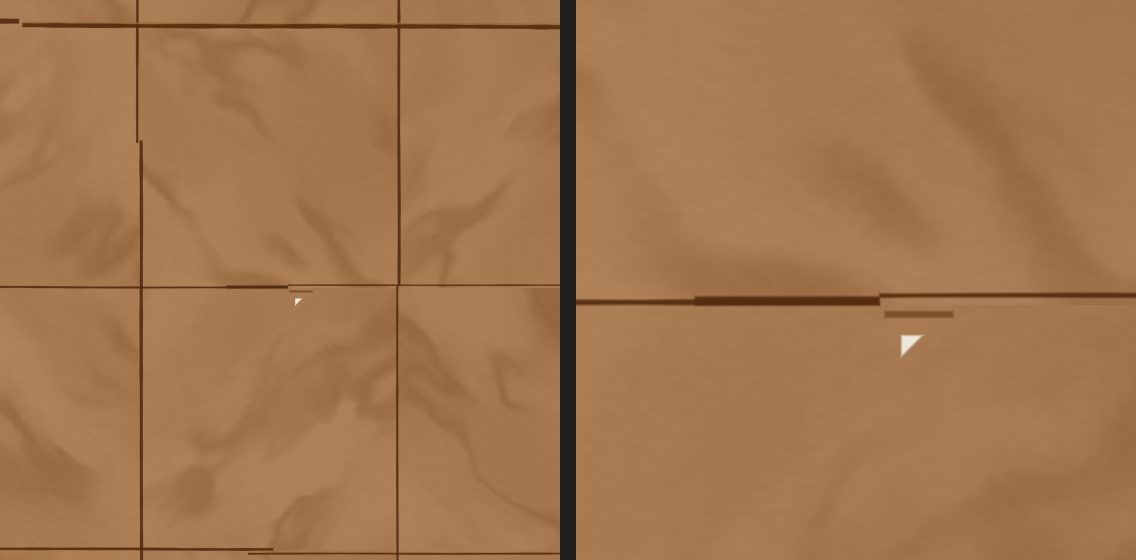
Left: the whole. Right: its middle third, enlarged.
Give the GLSL for this texture, as a Shadertoy shader.

```glsl
#define ORIGIN vec2(0.2485, 0.017)
#define PITCH vec2(0.463, 0.468)
#define LIGHT_STONE vec3(0.685, 0.505, 0.343)
#define DARK_STONE vec3(0.645, 0.467, 0.307)
#define VEIN vec3(0.55, 0.37, 0.215)
#define GROOVE vec3(0.33, 0.17, 0.05)
#define LIP vec3(0.60, 0.41, 0.17)
#define SHADOW vec3(0.47, 0.29, 0.13)
#define CHIP vec3(0.93, 0.91, 0.85)
#define VEIN_STRENGTH 0.55
#define GRAIN 0.014

// Per joint: break start, overlap, offset before and after the break
const vec4 BREAKS[5] = vec4[5](
    vec4(0.745, 0.004, 0.0035, -0.0035), vec4(0.490, 0.0, -0.0020, 0.0010),
    vec4(0.443, 0.045, 0.0025, -0.0053), vec4(0.514, 0.0, 0.0020, 0.0055),
    vec4(0.040, -0.006, 0.0075, 0.0005));
// Per joint: width before and after the break
const vec2 WIDTHS[5] = vec2[5](vec2(0.0058, 0.0045), vec2(0.0036, 0.0050),
    vec2(0.0046, 0.0032), vec2(0.0034, 0.0026), vec2(0.0085, 0.0075));

float hash(vec2 p) {
    return fract(sin(dot(p, vec2(127.1, 311.7))) * 43758.5453);
}

float noise(vec2 p) {
    vec2 i = floor(p), f = fract(p);
    f = f * f * (3.0 - 2.0 * f);
    return mix(mix(hash(i), hash(i + vec2(1, 0)), f.x),
               mix(hash(i + vec2(0, 1)), hash(i + vec2(1, 1)), f.x), f.y);
}

float fbm(vec2 p) {
    float sum = 0.0, amp = 0.5;
    for (int i = 0; i < 4; i++) {
        sum += amp * noise(p);
        p = mat2(1.6, 1.2, -1.2, 1.6) * p + 7.3;
        amp *= 0.5;
    }
    return sum / 0.9375;
}

// Soft coverage of a box
float box(vec2 p, vec2 center, vec2 halfSize, float blur) {
    vec2 d = abs(p - center) - halfSize;
    return 1.0 - smoothstep(-blur, blur, max(d.x, d.y));
}

// Box spanning start to end along x
float strip(vec2 p, float start, float end, float y, float width, float blur) {
    return box(p, vec2(0.5 * (start + end), y), 0.5 * vec2(end - start, width), blur);
}

vec3 marble(vec2 uv) {
    vec2 tile = floor((uv - ORIGIN) / PITCH);
    float seed = hash(tile + 3.7);
    // Vein direction alternates like a checkerboard
    float flip = mod(tile.x + tile.y, 2.0) < 0.5 ? 1.0 : -1.0;
    vec2 p = vec2(uv.x * flip, uv.y) + seed * 17.0;
    vec2 q = vec2(p.x + p.y, p.x - p.y);
    q += 0.16 * (vec2(fbm(p * 6.0), fbm(p * 6.0 + 31.0)) - 0.5);
    float cloud = fbm(q * vec2(2.2, 5.5));
    float ridge = 1.0 - abs(2.0 * fbm(q * vec2(1.6, 4.5) + 11.0) - 1.0);
    float vein = smoothstep(0.82, 1.0, ridge) * smoothstep(0.3, 0.75, noise(p * 6.0 + 5.0));
    vec3 color = mix(LIGHT_STONE, DARK_STONE, smoothstep(0.25, 0.75, cloud));
    color = mix(color, VEIN, VEIN_STRENGTH * vein);
    // Fine grain and uneven light
    color += GRAIN * (noise(uv * vec2(150.0, 260.0)) - 0.5);
    return color * (1.02 - 0.035 * uv.x - 0.02 * uv.y + 0.015 * (seed - 0.5));
}

void mainImage(out vec4 fragColor, in vec2 fragCoord) {
    vec2 uv = fragCoord / iResolution.xy;
    float blur = max(0.0011, 0.75 / iResolution.y);
    vec3 color = marble(uv);

    // Two upright joints, then three level ones
    for (int k = 0; k < 5; k++) {
        bool upright = k < 2;
        float index = float(upright ? k : k - 2);
        vec2 p = upright ? uv.yx : uv;
        float line = upright ? ORIGIN.x + index * PITCH.x : ORIGIN.y + index * PITCH.y;
        p.y += 0.0015 * (noise(vec2(p.x * 5.0, float(k))) - 0.5);
        if (k == 4) p.y += 0.004 * (p.x - 0.4);
        vec4 gap = BREAKS[k];
        vec2 width = WIDTHS[k] * (0.85 + 0.3 * noise(vec2(p.x * 30.0, float(k) + 9.0)));
        float groove = max(
            strip(p, -0.1, gap.x + gap.y, line + gap.z, width.x, blur),
            strip(p, gap.x, 1.1, line + gap.w, width.y, blur));
        // The widest joint shows a lit upper edge
        if (k == 4) {
            float lip = strip(p, gap.x, 1.1, line + gap.w + 0.0048, 0.003, blur);
            color = mix(color, LIP, 0.85 * lip);
        }
        color = mix(color, GROOVE, 0.92 * groove);
    }

    // Worn middle joint: opened stretch and a shadow below it
    float middle = ORIGIN.y + PITCH.y;
    color = mix(color, GROOVE, 0.9 * strip(uv, 0.404, 0.514, middle + 0.0025, 0.0055, blur));
    color = mix(color, SHADOW, 0.85 * strip(uv, 0.517, 0.558, middle - 0.0055, 0.004, blur));

    // Small pale triangular chip
    vec2 c = uv - vec2(0.527, 0.467);
    float chip = max(max(-c.x, c.y), (c.x - c.y - 0.0125) * 0.707);
    color = mix(color, CHIP, 1.0 - smoothstep(-blur, blur, chip));

    fragColor = vec4(clamp(color, 0.0, 1.0), 1.0);
}
```
